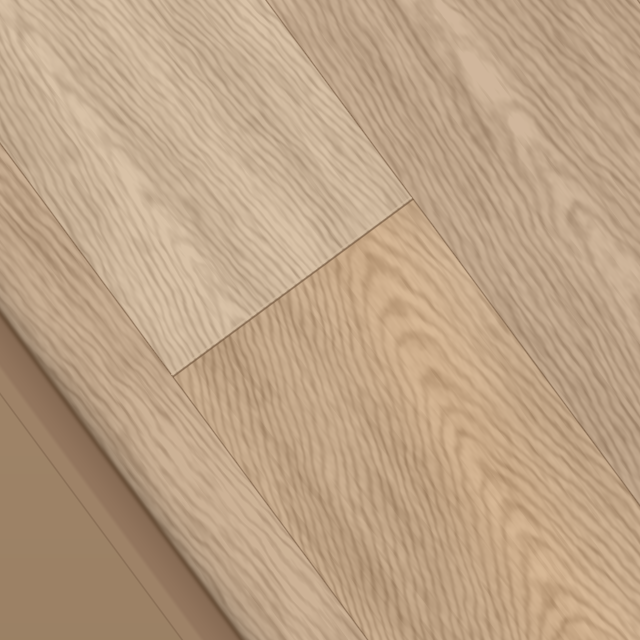
Give the GLSL for this texture, as a Shadertoy shader.

```glsl
float hash(vec2 p) {
    return fract(sin(dot(p, vec2(127.1, 311.7))) * 43758.5453);
}

float noise(vec2 p) {
    vec2 i = floor(p), f = fract(p);
    f = f * f * (3.0 - 2.0 * f);
    return mix(mix(hash(i), hash(i + vec2(1, 0)), f.x),
               mix(hash(i + vec2(0, 1)), hash(i + vec2(1, 1)), f.x), f.y);
}

float fbm(vec2 p) {
    float sum = 0.0, amp = 0.5;
    for (int i = 0; i < 4; i++) {
        sum += amp * noise(p);
        p = p * 2.03 + 17.3;
        amp *= 0.5;
    }
    return sum / 0.9375;
}

// Soft line of half width w around d = 0
float line(float d, float w, float px) {
    return 1.0 - smoothstep(w - px, w + px, abs(d));
}

// q.x runs across the boards, q.y along the grain
vec3 wood(vec2 q, float board, bool lower) {
    // Heart axis, heart width, rings along and across, tint
    float axis = 0.27, heart = 0.03, along = 5.0, across = 72.0;
    vec3 tint = vec3(0.765, 0.66, 0.55);
    if (board > 1.5) {
        axis = 1.125; heart = 0.05; along = 8.0; across = 76.0;
        tint = vec3(0.775, 0.675, 0.57);
    } else if (board > 0.5 && lower) {
        axis = 0.765 - 0.14 * (q.y - 0.25); heart = 0.055; along = 17.0;
        tint = vec3(0.79, 0.68, 0.56);
    } else if (board > 0.5) {
        axis = 0.597; heart = 0.016; along = 10.0; across = 84.0;
        tint = vec3(0.81, 0.72, 0.615);
    }
    vec2 s = q + 7.0 * board + (lower ? 3.7 : 0.0);
    float d = q.x - axis;
    float core = exp(-d * d / (heart * heart * 3.0));

    // Nested arches that straighten into parallel lines
    float warp = 2.6 * (fbm(s * vec2(9.0, 3.5)) - 0.5)
               + 0.9 * (fbm(s * vec2(38.0, 18.0)) - 0.5);
    float rings = along * q.y - across * (sqrt(d * d + heart * heart) - heart) + warp;
    float wave = 0.5 + 0.5 * sin(6.2832 * rings);
    float ring = wave * wave * (0.35 + 0.9 * fbm(s * vec2(24.0, 7.0)));

    // Long streaks, pores and fine fibres
    float streak = fbm(s * vec2(22.0, 2.2)) - 0.5;
    float cloud = fbm(s * vec2(7.0, 3.0)) - 0.5;
    float pore = smoothstep(0.52, 0.85, noise(s * vec2(170.0, 22.0)));
    float fibre = noise(s * vec2(260.0, 70.0)) - 0.5;

    float dark = 0.44 * ring + 0.5 * streak + 0.3 * cloud + 0.17 * pore + 0.16 * fibre;
    if (board > 1.5) {
        float pale = exp(-pow((d - 0.03 * (fbm(s * 4.0) - 0.5)) / 0.026, 2.0));
        dark += 0.1 - 0.3 * pale;
    } else if (board > 0.5 && lower) {
        dark += 0.18 * exp(-pow((q.x - 0.55) / 0.06, 2.0));
        tint += core * vec3(0.015, 0.0, -0.015);
    }
    tint += 0.018;
    vec3 deep = tint - vec3(0.22, 0.225, 0.22);
    return mix(tint, deep, clamp(dark, -0.1, 1.0));
}

void mainImage(out vec4 fragColor, in vec2 fragCoord) {
    vec2 p = fragCoord / iResolution.xy;
    float px = 0.8 / iResolution.y;
    vec2 q = vec2(dot(p, vec2(0.804, 0.595)), dot(p, vec2(0.595, -0.804)));

    // Boards of equal width, the middle one split by an end joint
    float cell = (q.x + 0.005) / 0.467;
    float board = floor(cell);
    float seam = (fract(cell + 0.5) - 0.5) * 0.467;
    float joint = q.y + 0.17;
    bool middle = board == 1.0;
    vec3 color = wood(q, board, middle && joint > 0.0);

    // Seams, end joint and its pale bevel
    vec3 gap = vec3(0.47, 0.36, 0.26);
    color = mix(color, gap, 0.65 * line(seam, 0.0010, px));
    if (middle) {
        color = mix(color, vec3(0.84, 0.75, 0.64), 0.6 * line(joint + 0.004, 0.0012, px));
        color = mix(color, gap, 0.75 * line(joint, 0.0014, px));
    }

    // Contact shadow beside the skirting
    float edge = q.x - 0.304;
    color *= 1.0 - 0.24 * exp(-max(edge, 0.0) / 0.022);

    // Skirting: flat face, raised strip and shaded side
    vec3 face = vec3(0.615, 0.51, 0.40) + 0.03 * (p.y - 0.2);
    vec3 strip = vec3(0.62, 0.51, 0.405);
    vec3 side = mix(vec3(0.575, 0.46, 0.365), vec3(0.53, 0.42, 0.33), smoothstep(0.255, 0.304, q.x));
    vec3 skirting = mix(face, strip, smoothstep(0.227, 0.231, q.x));
    skirting = mix(skirting, side, smoothstep(0.250, 0.258, q.x));
    skirting = mix(skirting, vec3(0.49, 0.385, 0.29), 0.6 * line(q.x - 0.229, 0.0012, px));
    color = mix(skirting, color, smoothstep(-px, px, edge));
    color = mix(color, vec3(0.38, 0.28, 0.19), 0.75 * exp(-pow(edge / 0.0045, 2.0)));

    fragColor = vec4(clamp(color, 0.0, 1.0), 1.0);
}
```
